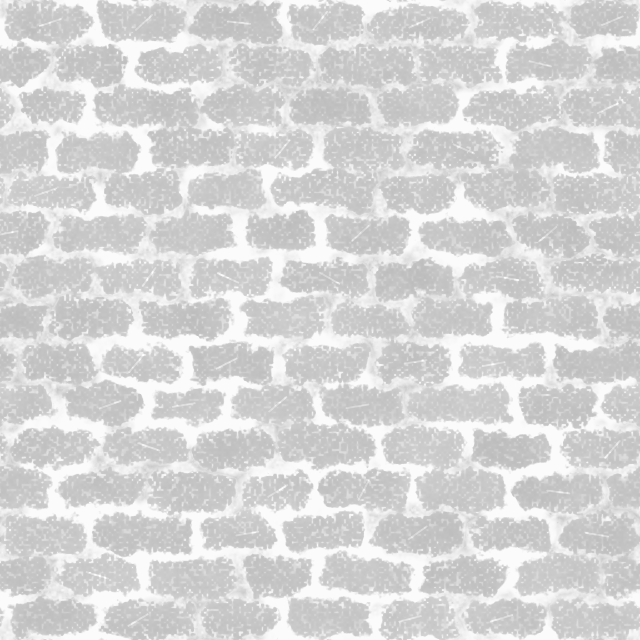
Write a three.js fragment shader that draws this texture map.

```glsl
// Pale grey rubble wall: rounded ragged stones in staggered courses with worn white mortar.
varying vec2 vUv;

const vec2 STONES = vec2(7.0, 15.0);   // stones across, courses up
const float ASPECT = 15.0 / 7.0;       // cell width in course heights
const float JOINT = 0.12;              // half width of upright joints

struct Stone {
  float dist;    // signed distance to the outline, in course heights
  vec2 center;
  float seed;
};

float hash(vec2 p) {
  vec3 q = fract(p.xyx * 0.1031);
  q += dot(q, q.yzx + 33.33);
  return fract((q.x + q.y) * q.z);
}

vec2 wrap(vec2 cell, vec2 period) {
  return floor(mod(cell + 0.5, period));
}

// Value noise that repeats over the unit square
float noise(vec2 uv, float period, float seed) {
  vec2 p = uv * period;
  vec2 i = floor(p);
  vec2 f = p - i;
  f = f * f * (3.0 - 2.0 * f);
  vec2 n = vec2(period);
  float a = hash(wrap(i, n) + seed);
  float b = hash(wrap(i + vec2(1.0, 0.0), n) + seed);
  float c = hash(wrap(i + vec2(0.0, 1.0), n) + seed);
  float d = hash(wrap(i + 1.0, n) + seed);
  return mix(mix(a, b, f.x), mix(c, d, f.x), f.y);
}

float fbm(vec2 uv, float period, float seed) {
  float sum = 0.0;
  float gain = 0.533;
  for (int k = 0; k < 4; k++) {
    sum += gain * noise(uv, period, seed);
    period *= 2.0;
    seed += 17.0;
    gain *= 0.5;
  }
  return sum;
}

float coursePhase(float row) {
  return mix(0.07, 0.53, mod(wrap(vec2(row), STONES).y, 2.0));
}

// Uneven position of the upright joint to the left of a stone
float jointX(vec2 cell) {
  return cell.x + coursePhase(cell.y) + 0.2 * (hash(wrap(cell, STONES) + 3.0) - 0.5);
}

float roundedBox(vec2 p, vec2 halfSize, float radius) {
  vec2 q = abs(p) - halfSize + radius;
  return length(max(q, 0.0)) + min(max(q.x, q.y), 0.0) - radius;
}

// Closest stone among the neighbouring cells; p is in course heights
Stone nearestStone(vec2 p) {
  Stone best = Stone(9.0, vec2(0.0), 0.0);
  for (int j = -1; j <= 1; j++) {
    float row = floor(p.y) + float(j);
    float column = floor(p.x / ASPECT - coursePhase(row));
    for (int i = -1; i <= 1; i++) {
      vec2 cell = vec2(column + float(i), row);
      float left = jointX(cell) * ASPECT;
      float right = jointX(cell + vec2(1.0, 0.0)) * ASPECT;
      float seed = hash(wrap(cell, STONES) + 41.0);
      float lift = 0.08 * (fract(seed * 7.0) - 0.5);
      vec2 center = vec2(0.5 * (left + right), row + 0.5 + lift);
      vec2 halfSize = vec2(0.5 * (right - left) - JOINT, 0.37 + 0.06 * fract(seed * 13.0));
      float d = roundedBox(p - center, halfSize, mix(0.2, 0.36, fract(seed * 29.0)));
      if (d < best.dist) best = Stone(d, center, seed);
    }
  }
  return best;
}

// Thin slanted scratch on some of the stones
float scratch(vec2 p, float seed) {
  float angle = mix(-0.6, 1.1, fract(seed * 19.0));
  vec2 dir = vec2(cos(angle), sin(angle));
  p -= 0.5 * vec2(fract(seed * 37.0) - 0.5, 0.0);
  float along = clamp(dot(p, dir), -0.26, 0.26);
  float line = 1.0 - smoothstep(0.008, 0.035, length(p - dir * along));
  return line * step(0.66, fract(seed * 53.0));
}

void main() {
  vec2 p = vUv * vec2(ASPECT, 1.0) * STONES;
  float grain = noise(vUv, 256.0, 5.0);
  float mottle = fbm(vUv, 64.0, 11.0);
  float patches = smoothstep(0.44, 0.6, fbm(vUv, 11.0, 23.0));

  // Lumpy, ragged outlines
  vec2 bend = vec2(fbm(vUv, 26.0, 31.0), fbm(vUv, 30.0, 47.0)) - 0.5;
  Stone stone = nearestStone(p + bend * vec2(0.45, 0.38));
  float d = stone.dist + 0.26 * (mottle - 0.5) + 0.05 * (grain - 0.5) - 0.04 * patches;

  // Stone face with dust gathering at the rim
  float rim = smoothstep(-0.22, 0.0, d);
  float dust = smoothstep(0.55, 0.95, grain) * (0.03 + 0.06 * fract(stone.seed * 5.0) + 0.09 * rim);
  float face = 0.765 + 0.025 * stone.seed + 0.06 * (fbm(vUv, 20.0, 61.0) - 0.5);
  face += dust + 0.02 * rim + 0.03 * (grain - 0.5);
  face += 0.13 * scratch(p - stone.center, stone.seed) * (0.5 + 0.5 * grain);

  // White mortar, worn to grainy grey in places
  float worn = mix(0.79, 0.93, smoothstep(0.3, 0.7, mottle)) + 0.08 * (grain - 0.5);
  float wear = patches * mix(0.6, 1.0, smoothstep(0.02, 0.12, d));
  float mortar = mix(0.985, worn, wear);

  float tone = mix(face, mortar, smoothstep(-0.045, 0.045, d));
  gl_FragColor = vec4(vec3(clamp(tone, 0.0, 1.0)), 1.0);
}
```
